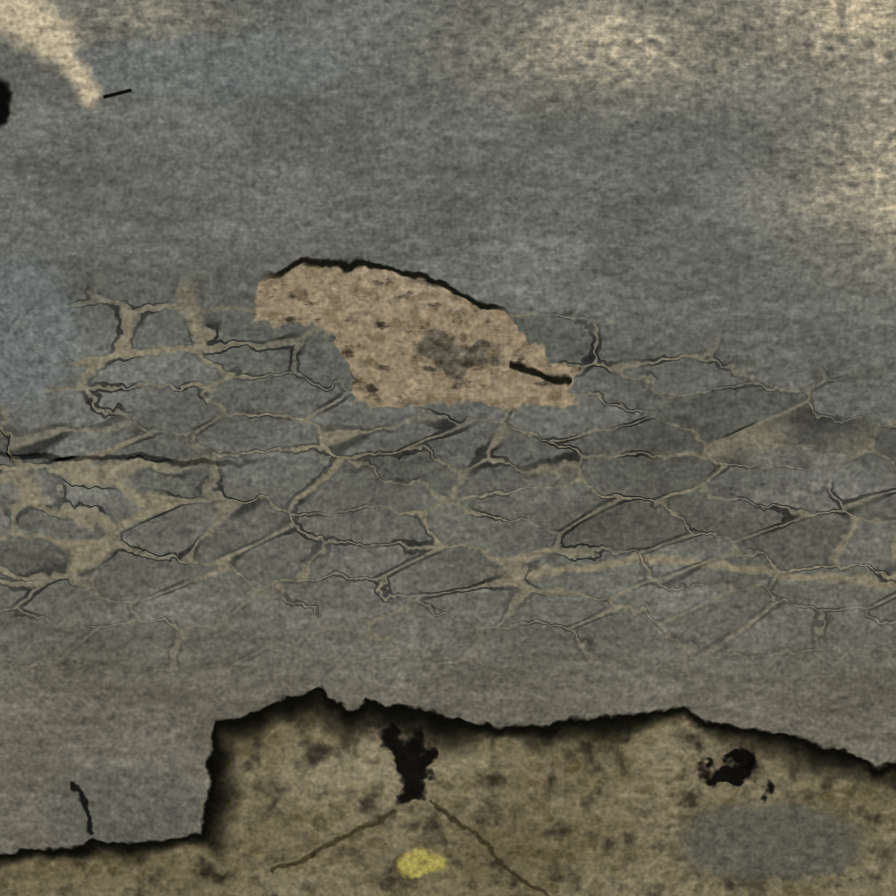
Give the GLSL for this texture, as a WebGL 1 fragment shader.

```glsl
precision highp float;
// Cracked asphalt with two sandy potholes, damp stains and patches of sunlight.
uniform vec2 u_resolution;

vec2 hash2(vec2 p) {
  p = vec2(dot(p, vec2(127.1, 311.7)), dot(p, vec2(269.5, 183.3)));
  return fract(sin(p) * 43758.5);
}

float corner(vec2 i, vec2 f, vec2 o) { return dot(hash2(i + o) * 2.0 - 1.0, f - o); }

// Gradient noise
float noise(vec2 p) {
  vec2 i = floor(p), f = fract(p), w = f * f * (3.0 - 2.0 * f);
  return mix(mix(corner(i, f, vec2(0)), corner(i, f, vec2(1, 0)), w.x),
             mix(corner(i, f, vec2(0, 1)), corner(i, f, vec2(1)), w.x), w.y);
}

float fbm(vec2 p) {
  float sum = 0.0, amp = 0.6;
  for (int i = 0; i < 4; i++) {
    sum += amp * noise(p);
    p = p * 2.03 + 17.3;
    amp *= 0.55;
  }
  return sum;
}

// x: gap between the two nearest cells, y: nearest distance, z: cell id
vec3 cells(vec2 p) {
  float near = 9.0, second = 9.0, id = 0.0;
  for (int j = -1; j <= 1; j++) {
    for (int i = -1; i <= 1; i++) {
      vec2 c = floor(p) + vec2(float(i), float(j)), h = hash2(c);
      float d = length(c + h - p);
      second = min(second, max(d, near));
      if (d < near) { near = d; id = h.x; }
    }
  }
  return vec3(second - near, near, id);
}

float ramp(float a, float b, float x) { return clamp((x - a) / (b - a), 0.0, 1.0); }

float spot(vec2 p, float x, float y, float rx, float ry) {
  vec2 q = (p - vec2(x, y)) / vec2(rx, ry);
  return exp(-dot(q, q));
}

float blob(vec2 p, float x, float y, float rx, float ry) {
  return 1.0 - smoothstep(0.75, 1.15, length((p - vec2(x, y)) / vec2(rx, ry)));
}

float seam(float d, float width) { return 1.0 - smoothstep(width * 0.4, width * 1.5, abs(d)); }

float stroke(vec2 p, vec2 a, vec2 b, float width) {
  vec2 ab = b - a;
  return seam(length(p - a - ab * clamp(dot(p - a, ab) / dot(ab, ab), 0.0, 1.0)), width);
}

float upperRim(float x) {
  return 0.685 + 0.02 * ramp(0.29, 0.34, x) - 0.052 * ramp(0.43, 0.57, x) - 0.065 * ramp(0.56, 0.63, x);
}

// Depths inside the potholes
float upperHole(vec2 p) {
  float bottom = 0.645 - 0.022 * ramp(0.3, 0.385, p.x) - 0.075 * ramp(0.375, 0.395, p.x);
  return min(min(upperRim(p.x) - p.y, p.y - bottom), min(p.x - 0.292, 0.645 - p.x));
}

float lowerHole(vec2 p) {
  float x = p.x;
  float rim = 0.19 + 0.043 * ramp(0.245, 0.35, x) - 0.022 * ramp(0.36, 0.385, x) + 0.012 * ramp(0.39, 0.41, x)
    - 0.033 * ramp(0.41, 0.55, x) + 0.019 * ramp(0.57, 0.75, x) - 0.062 * ramp(0.76, 1.0, x);
  return max(min(rim - p.y, x - 0.215 - 0.13 * p.y), 0.05 + 0.02 * ramp(0.0, 0.2, x) - p.y);
}

void main() {
  vec2 p = gl_FragCoord.xy / u_resolution;
  float broad = fbm(p * vec2(6, 11)), grain = fbm(p * vec2(75, 110));
  vec2 warp = vec2(fbm(p * 22.0), fbm(p * 22.0 + 40.0));
  vec2 q = p + warp * vec2(0.025, 0.018);

  // Asphalt
  vec3 color = mix(vec3(0.42, 0.405, 0.36), vec3(0.4, 0.405, 0.375), smoothstep(0.25, 0.7, p.y));
  color += 0.12 * broad + 0.1 * fbm(p * vec2(14, 60));

  // Slabs with sandy joints
  vec3 slab = cells((q + 0.5 * warp.yx * vec2(0.08, 0.03)) * vec2(9, 23) + 3.0);
  float border = 0.7 - 0.1 * smoothstep(0.5, 1.0, p.x);
  float cracked = smoothstep(0.21, 0.38, p.y) * (1.0 - smoothstep(border - 0.07, border, p.y + 0.05 * broad));
  float sandy = spot(p, 0.13, 0.45, 0.09, 0.04) + spot(p, 0.07, 0.38, 0.08, 0.02)
    + spot(p, 0.62, 0.365, 0.06, 0.02) + 0.4 * spot(p, 0.18, 0.64, 0.15, 0.05);
  float patchy = fbm(p * vec2(7, 12) + 8.0);
  float gap = 0.03 + 0.12 * max(patchy, 0.0) + 0.3 * sandy;
  float joint = cracked * (1.0 - smoothstep(gap * 0.4, gap + 0.06, slab.x));
  joint *= clamp(0.6 + 1.6 * patchy + sandy, 0.15, 1.0);
  color = mix(color, vec3(0.31, 0.315, 0.285) + 0.11 * slab.z + 0.15 * broad, 0.6 * cracked);
  float longSeam = 0.36 + 0.016 * ramp(0.6, 0.74, p.x) - 0.025 * ramp(0.74, 0.95, p.x);
  joint = max(joint, seam(q.y - longSeam, 0.005) * smoothstep(0.5, 0.6, p.x));
  color = mix(color, vec3(0.53, 0.495, 0.4), joint * 0.8);
  float darkSeam = seam(q.y - 0.492 + 0.03 * p.x, 0.003) * (1.0 - smoothstep(0.2, 0.34, p.x));
  float edge = cracked * seam(slab.x - gap - 0.05, 0.045) * smoothstep(-0.2, 0.3, noise(p * 19.0));
  color *= 1.0 - 0.5 * darkSeam - 0.5 * edge;

  // Damp stains and sunlight
  float damp = blob(q, 0.02, 0.63, 0.07, 0.085) + 0.7 * blob(q, 0.23, 0.925, 0.16, 0.038);
  color = mix(color, vec3(0.43, 0.45, 0.455), 0.75 * damp);
  float sun = spot(q, 0.98, 0.98, 0.13, 0.06) + 0.7 * spot(q, 0.68, 0.95, 0.14, 0.055)
    + 0.8 * spot(q, 1.01, 0.8, 0.11, 0.09) + 0.4 * spot(q, 0.17, 0.98, 0.08, 0.03);
  float beam = max(stroke(q, vec2(0, 1), vec2(0.06, 0.96), 0.03), stroke(q, vec2(0.05, 0.96), vec2(0.105, 0.895), 0.013));
  color = mix(color, vec3(0.78, 0.72, 0.6), clamp(sun * (0.75 + broad + grain) + 0.85 * beam, 0.0, 0.9));
  color *= 1.0 - 0.85 * stroke(p, vec2(0.117, 0.892), vec2(0.145, 0.899), 0.002);
  color *= 1.0 - 0.9 * blob(q, 0.0, 0.885, 0.019, 0.028);

  // Upper pothole
  vec3 pebble = cells(q * vec2(45, 62));
  float stone = step(0.55, pebble.z) * (1.0 - smoothstep(0.25, 0.45, pebble.y));
  float pits = smoothstep(0.08, 0.4, fbm(p * vec2(42, 62)));
  vec3 sand = vec3(0.56, 0.505, 0.41) + 0.1 * broad - stone * 0.07;
  sand *= 1.0 - 0.6 * pits;
  sand = mix(sand, vec3(0.27, 0.265, 0.23) + 0.3 * grain, 0.7 * blob(p + warp * 0.06, 0.51, 0.602, 0.045, 0.02));
  vec2 r = p + warp * 0.025;
  color = mix(color, sand, smoothstep(-0.002, 0.003, upperHole(p + warp * 0.04)));
  float lip = seam(r.y - upperRim(r.x), 0.004) * smoothstep(0.28, 0.32, p.x) * (1.0 - smoothstep(0.55, 0.575, p.x));
  lip = max(lip, stroke(q, vec2(0.57, 0.593), vec2(0.635, 0.575), 0.004));
  color = mix(color, vec3(0.05, 0.05, 0.03), lip * 0.9);

  // Lower pothole
  float pit = lowerHole(r);
  vec3 dirt = vec3(0.45, 0.415, 0.32) + 0.2 * broad - 0.05 * stone;
  dirt *= 1.0 - 0.55 * smoothstep(0.0, 0.4, fbm(p * 28.0));
  dirt = mix(dirt, vec3(0.34, 0.34, 0.3), 0.85 * blob(q, 0.86, 0.06, 0.11, 0.045));
  vec2 s = p + warp * 0.07;
  dirt *= 1.0 - 0.85 * max(blob(s, 0.82, 0.135, 0.035, 0.018), blob(s, 0.455, 0.15, 0.025, 0.04));
  float shade = 0.018 + 0.03 * noise(p * 17.0) + 0.012 * spot(p, 0.45, 0.19, 0.1, 0.06);
  dirt = mix(vec3(0.045, 0.045, 0.025), dirt, smoothstep(0.002, max(shade * 2.0, 0.012), pit));
  color = mix(color, vec3(0.35, 0.36, 0.33), 0.6 * blob(q, 0.14, 0.1, 0.09, 0.045));
  color *= 1.0 - 0.75 * stroke(q, vec2(0.08, 0.125), vec2(0.11, 0.07), 0.003);
  color = mix(color, dirt, smoothstep(-0.002, 0.003, pit));

  // Twigs and leaf
  float twig = stroke(q, vec2(0.48, 0.105), vec2(0.61, 0), 0.0025);
  twig = max(twig, stroke(q, vec2(0.31, 0.025), vec2(0.44, 0.095), 0.003));
  color = mix(color, vec3(0.2, 0.17, 0.11), twig * 0.75);
  color = mix(color, vec3(0.62, 0.58, 0.31), blob(q, 0.47, 0.036, 0.029, 0.015));

  color *= 1.0 + 0.45 * grain + 0.25 * noise(p * 210.0);
  gl_FragColor = vec4(color, 1);
}
```
